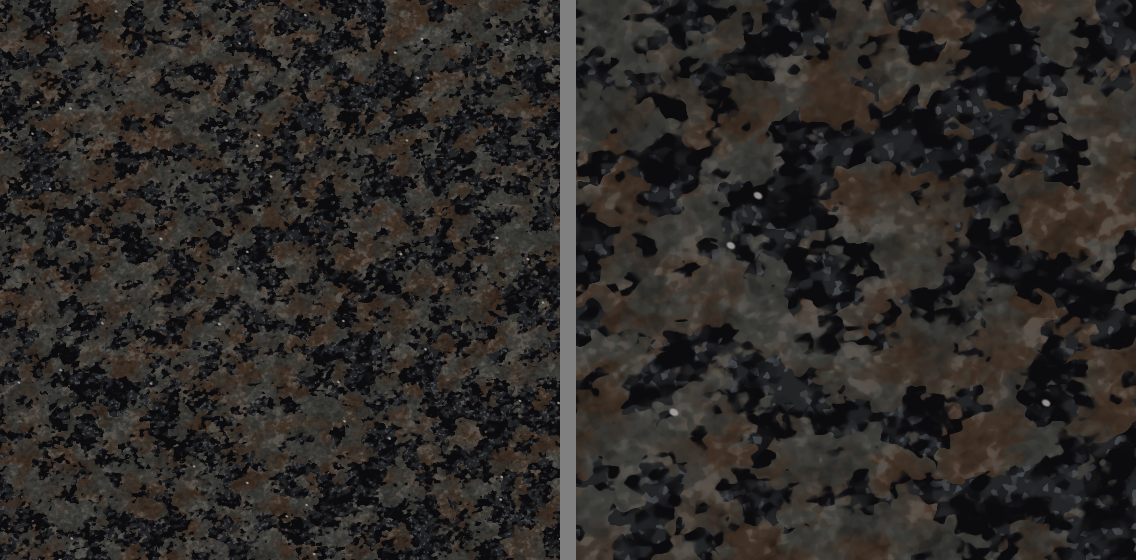
Left: the whole. Right: its middle third, enlarged.
This texture is drawn by a WebGL 1 fragment shader. Its source:

```glsl
precision highp float;
uniform vec2 u_resolution;

const vec3 BLACK_MICA = vec3(0.045, 0.043, 0.052);
const vec3 SLATE_MICA = vec3(0.135, 0.140, 0.150);
const vec3 SILVER = vec3(0.310, 0.325, 0.345);
const vec3 UMBER = vec3(0.235, 0.180, 0.140);
const vec3 TAUPE = vec3(0.235, 0.213, 0.188);
const vec3 ASH = vec3(0.225, 0.225, 0.213);
const vec3 PALE = vec3(0.360, 0.335, 0.310);
const vec3 GLINT = vec3(0.720, 0.700, 0.680);

vec3 hash3(vec2 cell) {
  vec3 q = fract(vec3(cell.xyx) * vec3(0.1031, 0.1030, 0.0973));
  q += dot(q, q.yxz + 33.33);
  return fract((q.xxy + q.yzz) * q.zyx);
}

// Cellular noise: random cell values, blended softly across borders
float cells(vec2 p, float sharpness) {
  vec2 base = floor(p);
  float total = 0.0;
  float weights = 0.0001;
  for (int y = -1; y <= 1; y++) {
    for (int x = -1; x <= 1; x++) {
      vec2 cell = base + vec2(float(x), float(y));
      vec3 rnd = hash3(cell + 57.0);
      vec2 offset = cell + rnd.xy - p;
      float w = exp(-sharpness * dot(offset, offset));
      total += w * rnd.z;
      weights += w;
    }
  }
  return total / weights;
}

// Small sparse spots; density is the share of cells that hold one
float flecks(vec2 p, float density, float radius, float blur) {
  vec2 cell = floor(p);
  vec3 rnd = hash3(cell + 211.0);
  vec2 center = 0.3 + 0.4 * rnd.xy;
  float size = radius * (0.6 + 0.4 * fract(rnd.z * 91.7));
  float d = length((fract(p) - center) * vec2(0.8, 1.1));
  return step(1.0 - density, rnd.z) * (1.0 - smoothstep(size - blur, size + blur, d));
}

vec2 tilt(vec2 p, float angle) {
  float c = cos(angle);
  float s = sin(angle);
  return vec2(c * p.x - s * p.y, s * p.x + c * p.y);
}

// Ragged edges from fine cellular displacement
vec2 roughen(vec2 p, float scale, float amount) {
  return p + amount * (vec2(cells(p * scale, 7.0), cells(p * scale + 31.0, 7.0)) - 0.5);
}

// Dark crystals with fine silvery speckle
vec3 mica(vec2 p, float fine, float grit) {
  float patchTone = cells(p * 75.0 + 13.0, 7.0);
  float tone = 0.45 * patchTone + 0.55 * fine;
  vec3 color = mix(BLACK_MICA, SLATE_MICA, smoothstep(0.36, 0.72, tone));
  float sparkle = smoothstep(0.68, 0.95, grit) * smoothstep(0.30, 0.65, tone);
  return mix(color, SILVER, 0.75 * sparkle);
}

// Brown and grey crystals with cloudy light and dark areas
vec3 feldspar(vec2 p, float fine, float grit) {
  float hue = 0.65 * cells(p * 32.0 + 71.0, 6.0) + 0.35 * cells(p * 85.0 + 5.0, 7.0);
  vec3 color = mix(UMBER, TAUPE, smoothstep(0.25, 0.48, hue));
  color = mix(color, ASH, smoothstep(0.48, 0.66, hue));
  float cloud = cells(p * 58.0 + 19.0, 6.0);
  float light = 0.45 * cloud + 0.33 * fine + 0.22 * grit;
  color *= 0.58 + 0.82 * light;
  return mix(color, PALE, 0.75 * smoothstep(0.60, 0.85, light));
}

void main() {
  float side = min(u_resolution.x, u_resolution.y);
  vec2 p = gl_FragCoord.xy / side;

  // Slightly flattened, tilted grain
  vec2 grain = tilt(p, -0.22) * vec2(0.90, 1.12);
  vec2 rough = roughen(grain, 130.0, 0.014);
  float fine = cells(grain * 160.0 + 3.0, 7.0);
  float grit = cells(p * 270.0 + 47.0, 8.0);

  // Clumps of dark crystals at several sizes
  float clump = 0.12 * cells(grain * 9.0, 4.0)
              + 0.46 * cells(rough * 36.0, 6.0)
              + 0.27 * cells(rough * 72.0 + 9.0, 7.0)
              + 0.15 * fine;
  float dark = 1.0 - smoothstep(0.455, 0.515, clump);
  vec3 color = mix(feldspar(rough, fine, grit), mica(grain, fine, grit), dark);

  // Scattered pale chips and rare bright glints
  float pixel = 1.0 / side;
  float chips = flecks(roughen(p, 180.0, 0.006) * 85.0, 0.018, 0.26, 0.08 + 50.0 * pixel);
  float glints = flecks(tilt(p, 0.5) * 110.0, 0.004, 0.28, 0.06 + 55.0 * pixel);
  color = mix(color, PALE, 0.65 * chips);
  color = mix(color, GLINT, 0.80 * glints);

  gl_FragColor = vec4(color, 1.0);
}
```
